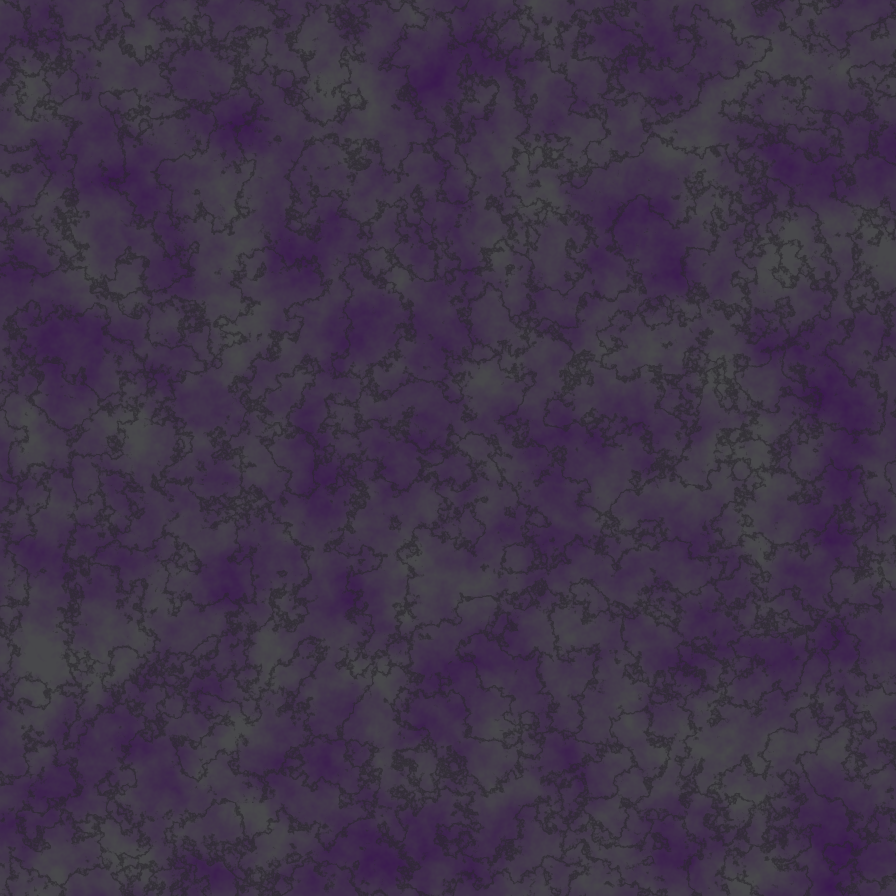
Write a WebGL 2 fragment shader that draws this texture.

```glsl
#version 300 es
precision highp float;
// Dusky violet and grey clouds crossed by thin, crinkled dark veins.

uniform vec2 u_resolution;
out vec4 fragColor;

const vec3 VIOLET = vec3(0.22, 0.07, 0.312);
const vec3 ASH = vec3(0.282, 0.282, 0.294);
const vec3 VEIN = vec3(0.16, 0.15, 0.17);

// Integer hash of a lattice cell, returned as a unit gradient.
vec2 cellGradient(vec2 cell, uint seed) {
    uvec2 q = uvec2(ivec2(cell));
    uint h = q.x * 1597u ^ q.y * 51749u ^ seed * 7919u;
    h = (h ^ (h >> 15)) * 0x2c1b3c6du;
    h = (h ^ (h >> 12)) * 0x297a2d39u;
    h ^= h >> 15;
    float angle = float(h & 0xffffu) / 65536.0 * 6.28319;
    return vec2(cos(angle), sin(angle));
}

// Gradient noise with quintic blending, centred on zero.
float gradientNoise(vec2 p, uint seed) {
    vec2 cell = floor(p);
    vec2 f = p - cell;
    vec2 w = f * f * f * (f * (f * 6.0 - 15.0) + 10.0);
    vec2 e = vec2(1.0, 0.0);
    float a = dot(cellGradient(cell, seed), f);
    float b = dot(cellGradient(cell + e.xy, seed), f - e.xy);
    float c = dot(cellGradient(cell + e.yx, seed), f - e.yx);
    float d = dot(cellGradient(cell + e.xx, seed), f - e.xx);
    return mix(mix(a, b, w.x), mix(c, d, w.x), w.y);
}

// Sum of octaves, each turned and shifted so the lattices never line up.
float fbm(vec2 p, int octaves, float gain, uint seed) {
    const mat2 TURN = mat2(0.8, 0.6, -0.6, 0.8);
    float sum = 0.0;
    float amplitude = 1.0;
    for (int i = 0; i < octaves; i++) {
        sum += amplitude * gradientNoise(p, seed + uint(i));
        p = TURN * p * 2.0 + vec2(17.3, 9.7);
        amplitude *= gain;
    }
    return sum;
}

// Darkness along the zero contour of a field, fading out over a given width.
float contour(float field, float width) {
    return 1.0 - smoothstep(0.0, width, abs(field));
}

void main() {
    vec2 uv = gl_FragCoord.xy / u_resolution.y;

    // Cloudy ground
    float cloud = fbm(uv * 9.0 + 3.1, 6, 0.63, 11u);
    vec3 color = mix(VIOLET, ASH, clamp(0.66 + 0.56 * cloud, 0.0, 1.0));

    // Crinkled veins
    float field = fbm(uv * 16.0 + 41.7, 6, 0.61, 83u);
    color = mix(color, VEIN, 0.64 * contour(field, 0.14));

    fragColor = vec4(color, 1.0);
}
```
